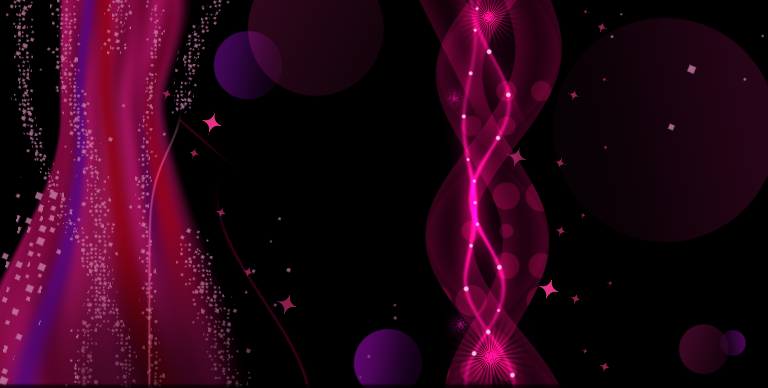
Give the GLSL for this background, as a WebGL 2 fragment shader.

```glsl
#version 300 es
precision highp float;
// Magenta silk curtain with glitter, a twisting ribbon, soft discs and sparkles on black.
uniform vec2 u_resolution;
out vec4 fragColor;

float px; // one pixel in canvas-height units

float hash(vec2 p) { return fract(sin(dot(p, vec2(127.1, 311.7))) * 43758.5); }
float fill(float d) { return smoothstep(px, -px, d); }
float bell(float x, float w) { x /= w; return exp(-x * x); }

// Glowing strands; t runs from top to bottom
float strandA(float t) { return 1.275 - 0.03 * t + 0.045 * cos((0.27 - t) * 13.2); }
float strandB(float t) { return 1.21 + 0.1 * smoothstep(0.7, 1.0, t) + 0.015 * sin(t * 14.0 - 6.0); }

// Disc brighter on the side given by the sign of lit
vec3 disc(vec2 p, vec2 c, float r, float lit, vec3 tint) {
  vec2 q = (p - c) / r;
  return tint * fill(length(p - c) - r) * (0.2 + 0.8 * smoothstep(-1.0, 1.1, q.x * lit + 0.2 * q.y));
}

// Tilted four-pointed star
float star(vec2 p, float x, float y, float r) {
  vec2 q = abs(mat2(0.96, 0.28, -0.28, 0.96) * (p - vec2(x, y))) + 1e-5;
  float k = sqrt(q.x) + sqrt(q.y);
  return fill((k * k - r) * 0.5);
}

float burst(vec2 p, float x, float y, float r) {
  vec2 q = p - vec2(x, y);
  return bell(length(q), r) * (0.55 + 0.45 * sin(atan(q.y, q.x) * 32.0)) + bell(length(q), r * 0.3);
}

// Density of the glitter streams
float streams(float x, float t) {
  float hook = max(1.0 - t / 0.3, 0.0);
  float d = bell(x - 0.06 - 0.27 * smoothstep(0.2, 1.0, t), 0.018);
  d += bell(x - 0.17 - 0.09 * smoothstep(0.1, 0.6, t) + 0.05 * smoothstep(0.7, 1.0, t), 0.025);
  d += 0.8 * bell(x - 0.385 - 0.015 * cos(t * 6.0), 0.014);
  d += bell(x - 0.31 + 0.1 * t, 0.02) * smoothstep(0.18, 0.08, t);
  d += bell(x - 0.47 - 0.09 * hook * hook, 0.022) * smoothstep(0.34, 0.24, t);
  return d + 0.7 * bell(x - 0.304 - 0.3 * t, 0.04) * smoothstep(0.56, 0.7, t);
}

// Squares scattered in cells, kept where the density is high
float glitter(vec2 p, float cell, float density) {
  vec2 id = floor(p / cell);
  vec2 q = fract(p / cell) - 0.3 - 0.4 * vec2(hash(id), hash(id + 7.3));
  q = abs(mat2(0.92, 0.39, -0.39, 0.92) * q);
  return fill((max(q.x, q.y) - 0.12 - 0.2 * hash(id + 3.1)) * cell) * step(hash(id + 19.0), density);
}

vec3 curtain(float x, float t) {
  float left = 0.15 - 0.24 * smoothstep(0.3, 1.0, t);
  float right = 0.5 + 0.23 * smoothstep(0.2, 1.1, t) - 0.07 * smoothstep(0.0, 0.3, t);
  float u = (x - left) / (right - left);
  float fold = sin(u * 19.0 + 2.5 * sin(t * 4.0)) + 0.6 * sin(u * 37.0 - t * 6.0);
  vec3 c = mix(vec3(0.4, 0.01, 0.17), vec3(0.62, 0.06, 0.35), 0.5 + 0.3 * fold);
  c = mix(c, vec3(0.66, 0.12, 0.38), 0.6 * bell(u - 0.46, 0.13) * bell(t - 0.48, 0.3));
  c = mix(c, vec3(0.34, 0.02, 0.5), 0.85 * bell(u - 0.23 + 0.04 * sin(t * 7.0), 0.05));
  c = mix(c, vec3(0.3, 0.01, 0.34), 0.7 * bell(u - 0.73, 0.04) * bell(t - 0.5, 0.18));
  c = mix(c, vec3(0.55, 0.0, 0.07), 0.8 * bell(u - 0.34 - 0.35 * t, 0.06));
  c = mix(c, vec3(0.58, 0.0, 0.1), 0.8 * bell(u - 0.82, 0.06) * bell(t - 0.5, 0.25));
  c *= 1.0 - 0.6 * smoothstep(0.55, 1.0, t) * smoothstep(0.1, 0.6, u);
  return c * smoothstep(0.0, 0.04, u) * smoothstep(1.0, 0.86, u);
}

vec3 ribbon(vec2 p, float t) {
  float axis = 1.255 + 0.2 * (p.y - 0.45) * (p.y - 0.45), swing = sin((p.y - 0.16) * 6.94);
  float mask = fill(abs(p.x - axis) - 0.155 * abs(swing));
  vec3 c = mask * vec3(0.06, 0.0, 0.03);
  // Two crossing bands and a third entering from the upper left
  for (int i = 0; i < 3; i++) {
    float mid = i < 2 ? axis + 0.1 * swing * (float(i) * 2.0 - 1.0) : 1.14 + 0.5 * t;
    float d = abs(p.x - mid) - 0.06;
    float band = fill(d) * (i < 2 ? 1.0 : smoothstep(0.36, 0.2, t));
    c += band * vec3(0.15, 0.005, 0.075) * (0.5 + 0.8 * smoothstep(-0.06, 0.0, d));
    mask = max(mask, band);
  }
  // Round flecks, then glowing strands
  vec2 id = floor(p / 0.09);
  float fleck = fill((length(fract(p / 0.09) - 0.5) - 0.2 - 0.25 * hash(id)) * 0.09);
  c += fleck * step(0.6, hash(id + 5.0)) * mask * vec3(0.17, 0.01, 0.08);
  float a = p.x - strandA(t), b = p.x - strandB(t);
  vec3 glow = vec3(0.75, 0.04, 0.48) * (bell(a, 0.006) + bell(b, 0.006));
  glow += vec3(0.2, 0.0, 0.1) * (bell(a, 0.03) + bell(b, 0.03));
  return c + glow * (0.35 + 0.65 * bell(t - 0.55, 0.22));
}

void main() {
  px = 1.0 / u_resolution.y;
  vec2 p = gl_FragCoord.xy * px;
  float t = 1.0 - p.y;
  vec3 c = curtain(p.x, t) + ribbon(p, t);
  // Discs
  c += disc(p, vec2(1.714, 0.665), 0.289, 1.0, vec3(0.15, 0.015, 0.09));
  c += disc(p, vec2(0.814, 0.928), 0.175, -0.4, vec3(0.22, 0.03, 0.13));
  c += disc(p, vec2(0.639, 0.832), 0.088, -1.0, vec3(0.26, 0.02, 0.34));
  c += disc(p, vec2(1.0, 0.064), 0.088, -1.0, vec3(0.36, 0.02, 0.42));
  c += disc(p, vec2(1.814, 0.1), 0.064, -0.5, vec3(0.28, 0.03, 0.17));
  c += disc(p, vec2(1.889, 0.116), 0.033, 1.0, vec3(0.28, 0.02, 0.32));
  // Fine threads
  float trail = bell(p.x - 0.56 - 0.24 * smoothstep(0.5, 1.05, t), 0.004) * smoothstep(0.45, 0.65, t);
  float tail = bell(t - 0.31 - 0.87 * (p.x - 0.464), 0.004) * step(0.464, p.x) * smoothstep(0.62, 0.5, p.x);
  c += vec3(0.22, 0.0, 0.09) * (trail + tail);
  c += vec3(0.3, 0.18, 0.24) * bell(p.x - 0.385 - 0.08 * bell(t - 0.28, 0.15), 0.003) * smoothstep(0.28, 0.35, t);
  // Glitter, fine in the streams and coarse at the lower left
  float dust = streams(p.x, t);
  float coarse = bell(p.x - 0.239 + 0.25 * t, 0.055) * smoothstep(0.42, 0.52, t);
  float shine = max(glitter(p, 0.011, dust * 0.75), glitter(p + 0.37, 0.017, dust * 0.45));
  shine = max(shine, glitter(p, 0.03, coarse * 0.65));
  c = mix(c, vec3(0.78, 0.48, 0.65), shine * (0.8 - 0.4 * smoothstep(0.6, 1.0, t) * step(0.2, p.x)));
  // Bursts and beads on the ribbon
  c += vec3(0.6, 0.04, 0.32) * (burst(p, 1.26, 0.955, 0.045) + burst(p, 1.263, 0.08, 0.06));
  c += vec3(0.35, 0.02, 0.25) * (burst(p, 1.187, 0.163, 0.025) + burst(p, 1.172, 0.747, 0.02));
  for (int i = 0; i < 18; i++) {
    float s = (float(i) + 0.4) / 18.0, x = i % 2 == 0 ? strandA(s) : strandB(s);
    float bead = length(p - vec2(x, 1.0 - s)) - 0.003 - 0.003 * hash(vec2(i, 2));
    c = mix(c, vec3(0.95, 0.75, 0.9), fill(bead));
  }
  // Large sparkles, then trails of small ones
  float big = star(p, 0.546, 0.683, 0.032) + star(p, 1.415, 0.255, 0.032);
  float dim = star(p, 0.74, 0.216, 0.032) + star(p, 1.332, 0.595, 0.03);
  for (float k = 0.0; k < 6.0; k++) {
    float y = 0.93 - 0.175 * k;
    dim += star(p, 1.44 + 0.6 * (y - 0.5) * (y - 0.5), y, 0.016);
    dim += star(p, 1.475 + 0.1 * hash(vec2(k, 4)), y + 0.04, 0.008);
    if (k < 4.0) dim += star(p, 0.43 + 0.07 * k, 0.758 - 0.153 * k, 0.016);
  }
  c = mix(c, vec3(0.9, 0.2, 0.52), min(big + 0.6 * dim, 1.0));
  fragColor = vec4(c * (0.3 + 0.7 * smoothstep(0.004, 0.014, p.y)), 1.0);
}
```
